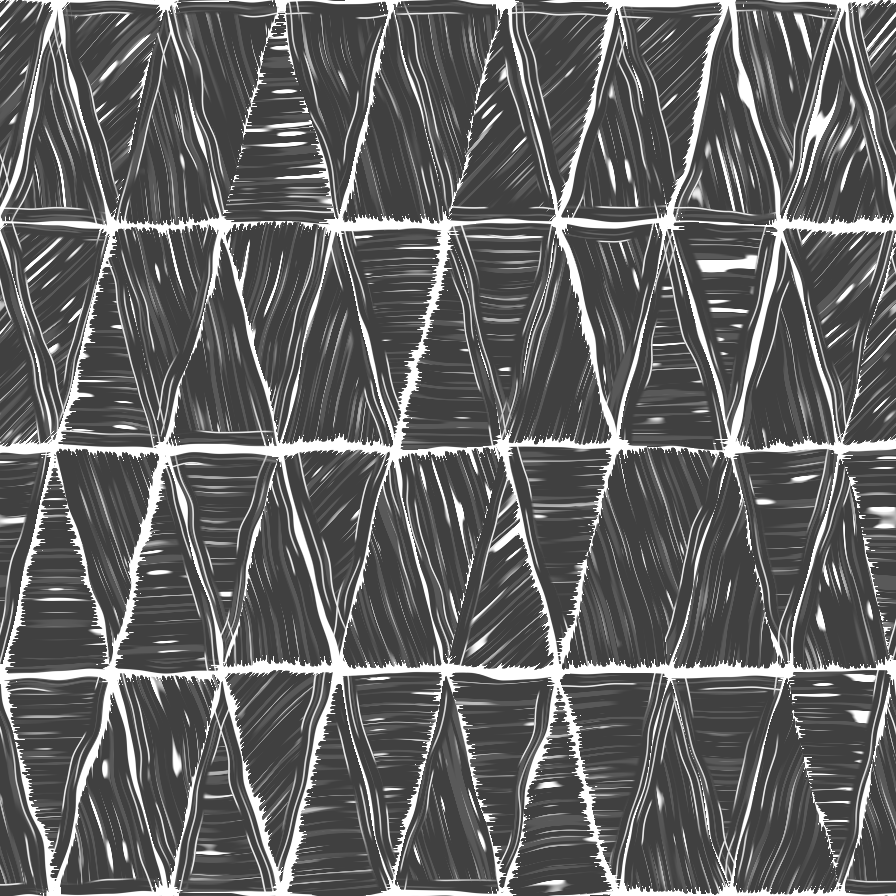
Reproduce this pattern procedurally as a WebGL 2 fragment shader.

```glsl
#version 300 es
precision highp float;
// Rows of hand-hatched dark triangles, alternately upright and inverted, on white paper.

#define ACROSS 8.0     // triangle pairs across the canvas
#define DOWN 4.0       // rows down the canvas
#define GAP 0.034      // typical paper gap beside an edge, in triangle widths
#define RAGGED 0.085   // length of loose stroke ends
#define LANE 0.034     // spacing of hatch strokes
#define BAND 0.11      // width of an outlining stroke
#define STAR 0.10      // bare paper radius at the corners
#define WOBBLE 0.045   // unsteadiness of the hand

uniform vec2 u_resolution;
out vec4 fragColor;

const vec3 PAPER = vec3(1.0);
const vec3 INK = vec3(0.25);
const vec3 DRY_INK = vec3(0.35);

float hash(vec2 p) {
    vec3 q = fract(p.xyx * 0.1031);
    q += dot(q, q.yzx + 33.33);
    return fract((q.x + q.y) * q.z);
}

float noise(vec2 p) {
    vec2 i = floor(p), f = fract(p);
    f = f * f * (3.0 - 2.0 * f);
    return mix(mix(hash(i), hash(i + vec2(1, 0)), f.x),
               mix(hash(i + vec2(0, 1)), hash(i + vec2(1, 1)), f.x), f.y);
}

// Hatch angle: level, diagonal, or leaning along either side
float hatchAngle(float pick) {
    if (pick < 0.36) return 0.03;
    if (pick < 0.50) return 0.80;
    if (pick < 0.70) return 1.28;
    return 1.82;
}

void main() {
    float px = ACROSS / u_resolution.x;
    vec2 q = gl_FragCoord.xy / u_resolution * vec2(ACROSS, DOWN);
    q += WOBBLE * vec2(1.6, 0.6) * (vec2(noise(q * vec2(2, 4)), noise(q * vec2(2, 3) + 40.0)) - 0.5);

    // Find the triangle: each row is shifted half a width from the next
    float row = floor(q.y), rise = fract(q.y);
    float u = q.x - 0.5 * mod(row + 1.0, 2.0);
    float skewed = u - 0.5 * rise;
    float col = floor(skewed);
    float up = step(fract(skewed), 1.0 - rise);
    float facing = 2.0 * up - 1.0;
    vec2 id = vec2(mod(col, ACROSS), mod(row, DOWN) * 2.0 + up);
    vec2 t = vec2(u - col - 1.0 + 0.5 * up, 2.0 * mix(1.0 - rise, rise, up));

    // Distances to the right side, left side and base
    vec3 dist = vec3((1.0 - 2.0 * t.x - 0.5 * t.y) / 2.062,
                     (1.0 + 2.0 * t.x - 0.5 * t.y) / 2.062, t.y);

    // Stroke coordinates
    float seed = 60.0 * hash(id + 3.7);
    float angle = hatchAngle(hash(id * 1.7 + 11.3)) + 0.12 * (hash(id + 21.0) - 0.5);
    vec2 dir = vec2(cos(angle), sin(angle));
    vec2 v = vec2(t.x, t.y * facing);
    float along = dot(v, dir);
    float across = dot(v, vec2(-dir.y, dir.x));
    across += 0.06 * (noise(vec2(along * 2.0, seed)) - 0.5);
    float lane = across / LANE + 0.7 * noise(vec2(across * 25.0, seed));

    // Uneven pointed stroke ends, strongest on edges the strokes run into
    float tip = fract(lane) * 2.0 - 1.0;
    float reach = hash(vec2(floor(lane) + 80.0, seed));
    float tooth = 0.5 * reach * reach + (0.1 + 0.6 * reach) * tip * tip * abs(tip);
    vec3 crossing = abs(vec3(dot(dir, vec2(0.97, 0.243 * facing)),
                             dot(dir, vec2(-0.97, 0.243 * facing)), dir.y));

    // Edges: loose ends, or an outlining stroke with thin broken bare lines
    float inside = 1.0, band = 0.0, rim = 0.0, dry = 0.0;
    for (int i = 0; i < 3; i++) {
        float k = hash(id * 3.1 + vec2(float(i) * 17.0, 5.0));
        float outlined = step(0.48, hash(id * 2.3 + vec2(7.0, float(i) * 13.0)));
        float s = i == 2 ? t.x : t.y;
        float inset = GAP * (1.5 * k - (i == 2 ? 0.1 : 0.5));
        inset += WOBBLE * (noise(vec2(s * 4.0, k * 50.0)) - 0.5);
        float depth = dist[i] - inset - (1.0 - outlined) * RAGGED * tooth * crossing[i];
        inside = min(inside, depth);
        float inner = depth - BAND - WOBBLE * (noise(vec2(s * 3.0, k * 70.0 + 9.0)) - 0.5);
        float cover = outlined * (1.0 - smoothstep(-0.02, 0.02, inner));
        band = max(band, cover);
        vec2 broken = smoothstep(0.42, 0.62, vec2(noise(vec2(s * 3.0, k * 90.0)),
                                                  noise(vec2(s * 2.5, k * 90.0 + 33.0))));
        vec2 lines = 1.0 - smoothstep(0.001, 0.004 + px, abs(vec2(inner, inner + 0.6 * BAND)));
        lines *= broken * vec2(0.9, i == 2 ? 0.2 : 0.8);
        rim = max(rim, outlined * max(lines.x, lines.y));
        dry = max(dry, cover * smoothstep(0.64, 0.82, noise(vec2(s * 2.0 + seed, depth * 42.0))));
    }
    float corner = min(length(t - vec2(0, 2)), length(vec2(abs(t.x) - 0.5, t.y)));
    inside = min(inside, corner - STAR * (0.5 + 1.1 * tooth));

    // Paper slivers between strokes, fine bristle hairs and dry ink
    float fullness = mix(0.76, 0.94, hash(id + 31.0));
    float sliver = noise(vec2(along * 2.6 + seed, across * 23.0));
    sliver = smoothstep(fullness, fullness + 0.09, sliver);
    float hair = smoothstep(0.78, 0.97, noise(vec2(along * 1.6 + seed, across * 54.0 + 70.0)));
    float streak = smoothstep(0.64, 0.8, noise(vec2(along * 1.3 + seed, across * 38.0 + 30.0)));

    float bare = max(rim, (1.0 - band) * max(sliver, 0.6 * hair));
    vec3 ink = mix(INK, DRY_INK, max(dry, streak * (1.0 - band)));
    vec3 color = mix(ink, PAPER, bare);
    color = mix(PAPER, color, smoothstep(-0.7 * px, 0.7 * px, inside));
    fragColor = vec4(color, 1.0);
}
```
